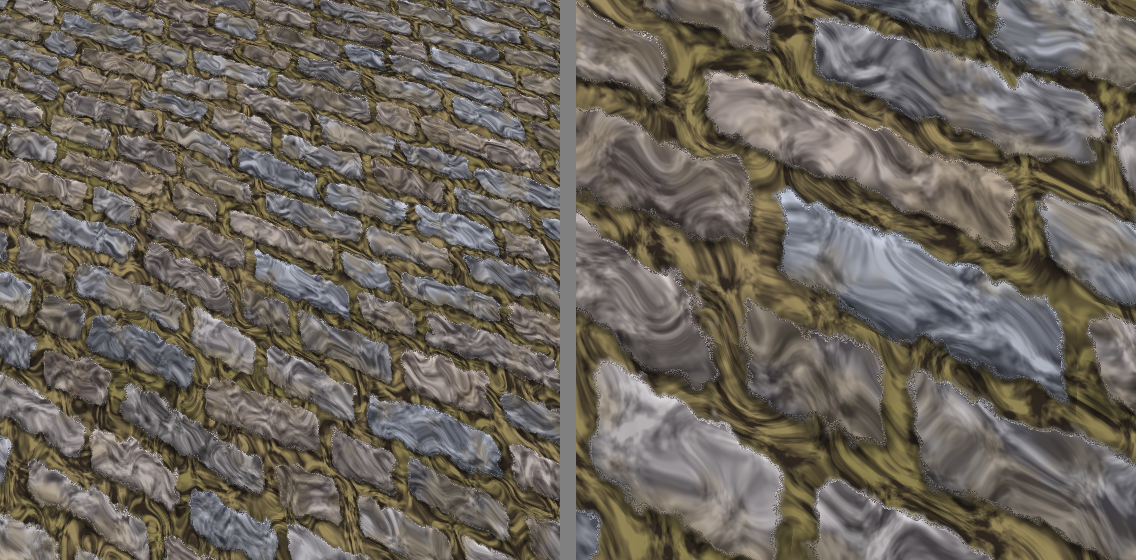
Left: the whole. Right: its middle third, enlarged.
A WebGL 1 fragment shader for this texture:

```glsl
precision highp float;
// Old cobblestone paving seen in perspective, with dry moss and straw in the joints.
uniform vec2 u_resolution;

#define HORIZON 2.15   // height of the vanishing line, in canvas heights
#define ROWS 37.0      // row density on the ground
#define COLUMNS 9.8    // stone density along a row
#define SLANT 8.6      // how far the rows fall to the right
#define ASPECT 2.3     // stone length over row height
#define GAP 0.075      // joint half width, in row heights
#define ROUGHNESS 0.34 // raggedness of the stone edges
#define RELIEF 1.5     // strength of the surface lighting

float hash(vec2 p) {
  vec3 q = fract(vec3(p.xyx) * 0.1031);
  q += dot(q, q.yzx + 33.33);
  return fract((q.x + q.y) * q.z);
}

float noise(vec2 p) {
  vec2 i = floor(p), f = fract(p);
  f = f * f * (3.0 - 2.0 * f);
  return mix(mix(hash(i), hash(i + vec2(1.0, 0.0)), f.x),
             mix(hash(i + vec2(0.0, 1.0)), hash(i + vec2(1.0, 1.0)), f.x), f.y);
}

// Octaves finer than the pixel footprint fade out.
float fbm(vec2 p, float footprint) {
  float sum = 0.5, amplitude = 0.5;
  for (int k = 0; k < 4; k++) {
    float visible = 1.0 - smoothstep(0.4, 1.1, footprint);
    sum += amplitude * visible * (noise(p) - 0.5);
    p = mat2(1.6, 1.2, -1.2, 1.6) * p + 7.3;
    footprint *= 2.0;
    amplitude *= 0.6;
  }
  return sum;
}

float roundBox(vec2 p, vec2 halfSize, float radius) {
  vec2 d = abs(p) - halfSize + radius;
  return length(max(d, 0.0)) + min(max(d.x, d.y), 0.0) - radius;
}

// Uneven position of the joint on the left of a stone.
float jointAt(float column, float row) {
  return column + 0.55 * (hash(vec2(column, row) + 40.0) - 0.5);
}

void main() {
  vec2 p = gl_FragCoord.xy / u_resolution;

  // Ground plane, with rows that waver a little
  float depth = 1.0 / (HORIZON - p.y);
  float across = (p.x - 0.5) * depth;
  vec2 ground = vec2(across * COLUMNS + 20.0, depth * ROWS + across * SLANT + 10.0);
  vec2 surface = ground * vec2(ASPECT, 1.0);
  float pixel = ROWS * depth * depth / u_resolution.y;
  ground.y += 0.45 * (noise(surface * 0.4) - 0.5);
  ground.x += 0.15 * (noise(surface * 0.7 + 9.0) - 0.5);

  // Find the stone
  float row = floor(ground.y);
  float along = ground.x + 0.5 * mod(row, 2.0) + 0.4 * hash(vec2(row, 3.0));
  float column = floor(along);
  if (along < jointAt(column, row)) column -= 1.0;
  else if (along > jointAt(column + 1.0, row)) column += 1.0;
  float left = jointAt(column, row), right = jointAt(column + 1.0, row);
  vec2 id = vec2(column, row);
  float tone = hash(id + 11.0), tint = hash(id + 23.0), wear = hash(id + 37.0);

  // Ragged stone outline
  vec2 local = vec2((along - 0.5 * (left + right)) * ASPECT, ground.y - row - 0.5);
  local.y += local.x * 0.14 * (hash(id + 51.0) - 0.5);
  float gap = GAP + 0.07 * wear + 0.05 * (1.0 - p.y);
  vec2 halfSize = vec2(0.5 * (right - left) * ASPECT, 0.5) - gap;
  float edge = roundBox(local, halfSize, 0.16);
  edge += ROUGHNESS * (fbm(surface * 3.0, pixel * 3.0) - 0.5);
  float soft = max(0.035, pixel);
  float stoneMask = 1.0 - smoothstep(-soft, soft, edge);

  // Warped grain and its lighting from above
  vec2 warp = vec2(noise(surface * 2.5), noise(surface * 2.5 + 17.0)) - 0.5;
  vec2 grainPos = surface * vec2(3.4, 4.6) + 2.2 * warp + id * 5.0 * stoneMask;
  grainPos = mix(surface * vec2(3.4, 4.6) + 2.2 * warp, grainPos, step(0.5, stoneMask));
  float grain = fbm(grainPos, pixel * 4.0);
  float light = RELIEF * (grain - fbm(grainPos + vec2(-0.15, 0.4), pixel * 4.0));

  // Stone: slate blue to purple brown, with pits, pale crowns and dirt
  vec3 darkStone = mix(vec3(0.24, 0.25, 0.29), vec3(0.28, 0.24, 0.23), tint);
  vec3 paleStone = mix(vec3(0.64, 0.66, 0.71), vec3(0.69, 0.64, 0.61), tint);
  float level = 0.58 + 0.9 * (grain - 0.5) + light + 0.36 * (tone - 0.5);
  vec3 stone = mix(darkStone, paleStone, clamp(level, 0.0, 1.1));
  float pit = 1.0 - smoothstep(0.02, 0.15, abs(fbm(grainPos * 0.6 + 31.0, pixel * 3.0) - 0.42));
  stone *= 1.0 - 0.35 * pit * wear;
  float rim = smoothstep(-0.16, -0.02, edge);
  stone *= 1.0 + rim * 0.35 * clamp(local.y * 2.5, -1.0, 0.6);
  float dirt = smoothstep(0.53, 0.75, fbm(surface * 1.3 + 60.0, pixel) + 0.16 * wear);
  stone = mix(stone, vec3(0.46, 0.41, 0.33) * (0.7 + 0.6 * level), 0.55 * dirt);

  // Joint: straw and moss over dark soil, shaded below each stone
  vec2 strawPos = surface * vec2(5.0, 6.0) + 4.0 * warp;
  float straw = fbm(strawPos, pixel * 6.0);
  float glint = straw - fbm(strawPos + vec2(0.3, 0.4), pixel * 6.0);
  float cover = clamp(0.52 + 1.7 * (straw - 0.5) + 1.3 * glint, 0.0, 1.0);
  vec3 mossy = mix(vec3(0.64, 0.56, 0.40), vec3(0.53, 0.49, 0.29), noise(surface * 0.8 + 5.0));
  vec3 joint = mix(vec3(0.18, 0.15, 0.12), mossy, cover);
  float shade = 1.0 - smoothstep(0.0, 0.13, edge);
  joint *= 1.0 - shade * (local.y < 0.0 ? 0.5 : 0.2);

  gl_FragColor = vec4(clamp(mix(joint, stone, stoneMask), 0.0, 1.0), 1.0);
}
```
